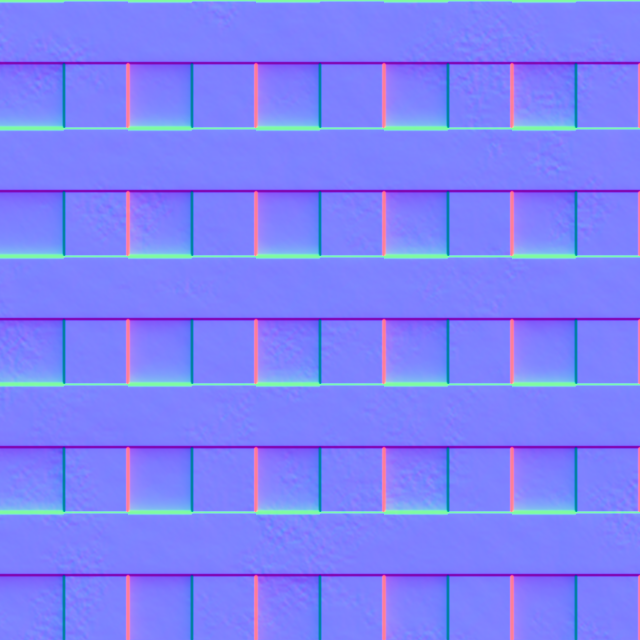
A Shadertoy shader for this texture map:

```glsl
// Tangent-space normal map of a lattice: flat beams over posts and sunken panels.

float hash(vec2 p) {
    vec3 q = fract(p.xyx * 0.1031);
    q += dot(q, q.yzx + 33.33);
    return fract((q.x + q.y) * q.z);
}

float noise(vec2 p) {
    vec2 i = floor(p), f = fract(p);
    f = f * f * (3.0 - 2.0 * f);
    return mix(mix(hash(i), hash(i + vec2(1, 0)), f.x),
               mix(hash(i + vec2(0, 1)), hash(i + vec2(1, 1)), f.x), f.y);
}

// Slope of the noise height field by central differences.
vec2 noiseSlope(vec2 p) {
    vec2 e = vec2(0.35, 0.0);
    return vec2(noise(p - e) - noise(p + e), noise(p - e.yx) - noise(p + e.yx));
}

// Soft line profile, never thinner than about a pixel.
float edgeLine(float d, float width, float pixel) {
    float w = max(width, 0.6 * pixel);
    return exp(-d * d / (w * w));
}

// Fades away from a wall; zero behind it.
float wallGlow(float d, float reach, float pixel) {
    return exp(-max(d, 0.0) / reach) * smoothstep(-pixel, pixel, d);
}

void mainImage(out vec4 fragColor, in vec2 fragCoord) {
    vec2 p = fragCoord / iResolution.xy;
    vec2 grid = p * 5.0;
    vec2 cell = fract(grid);
    float pixel = 5.0 / iResolution.y;
    float beamBase = 0.507;

    // The lattice stops at the left and bottom borders, so no wall stands there.
    vec2 hasWall = step(0.5, round(grid));
    vec2 toWall = grid - round(grid);

    // Masks: the gap between beams, and the panel left of each post.
    float gap = smoothstep(-pixel, pixel, cell.y)
              * smoothstep(-pixel, pixel, beamBase - cell.y);
    float panel = 1.0 - smoothstep(-pixel, pixel, cell.x - 0.5);
    float recess = gap * panel;

    // Slight overall tilt.
    vec2 slope = vec2(-0.016, 0.014);

    // Side walls of the posts.
    slope.x += 6.0 * edgeLine(toWall.x, 0.010, pixel) * gap * hasWall.x;
    slope.x -= 4.5 * edgeLine(cell.x - 0.5, 0.008, pixel) * gap;

    // Upper and lower edges of the beams; deeper beside the panels.
    float topWidth = mix(0.007, 0.012, panel);
    slope.y += mix(2.2, 4.0, panel) * edgeLine(toWall.y + 0.003, topWidth, pixel) * hasWall.y;
    slope.y -= 2.6 * edgeLine(cell.y - beamBase, 0.008, pixel);

    // Broad shading where the panels curve into their surrounding walls.
    vec2 firstCell = step(1.0, grid);
    slope.x += 0.42 * recess * firstCell.x * wallGlow(cell.x, 0.065, pixel);
    slope.x -= 0.32 * recess * wallGlow(0.5 - cell.x, 0.055, pixel);
    slope.y += 0.75 * recess * firstCell.y * wallGlow(cell.y, 0.060, pixel);
    slope.y -= 0.42 * recess * wallGlow(beamBase - cell.y, 0.075, pixel);

    // Faint rounding on the beam faces and the post ends.
    float beam = 1.0 - gap;
    slope.y += 0.12 * beam * wallGlow(1.0 - cell.y, 0.025, pixel);
    slope.y -= 0.15 * beam * wallGlow(cell.y - beamBase, 0.025, pixel);
    slope.y -= 0.12 * gap * (1.0 - panel) * wallGlow(beamBase - cell.y, 0.030, pixel);

    // Plaster grain gathered in patches, over gentle undulation.
    float patches = smoothstep(0.48, 0.85, 0.65 * noise(p * 9.0 + 4.0) + 0.35 * noise(p * 31.0));
    float grain = 0.025 + 0.17 * patches;
    slope += grain * noiseSlope(p * 135.0);
    slope += 0.5 * grain * noiseSlope(p * 230.0 + 17.0);
    slope += 0.035 * noiseSlope(p * vec2(38.0, 46.0) + 9.0);
    slope += 0.025 * noiseSlope(p * 11.0 + 2.0);

    // Pack the unit normal into colour.
    vec3 normal = normalize(vec3(slope, 1.0));
    fragColor = vec4(0.5 + 0.5 * normal, 1.0);
}
```
